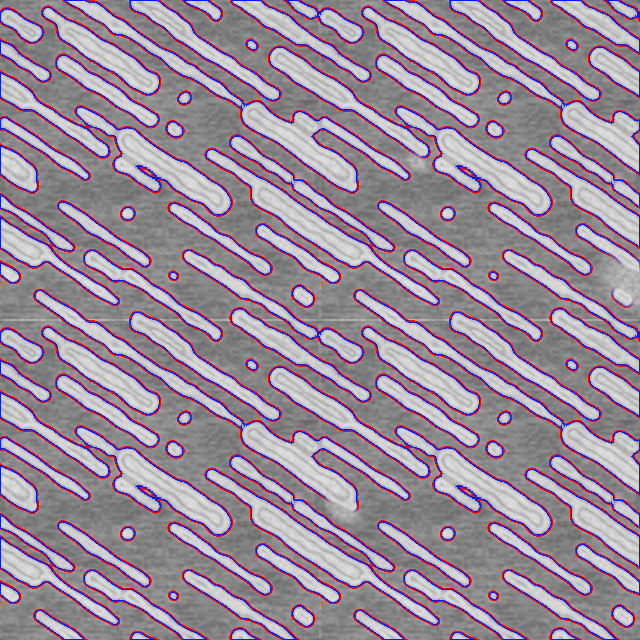
Give the GLSL for this pattern, as a Shadertoy shader.

```glsl
const float REPEATS = 2.0;
const float LANES = 3.0;         // bar lanes per lattice unit
const float LINE = 0.0138;       // outline width in lattice units
const vec3 BLUE = vec3(0.0, 0.1, 1.0);
const vec3 RED = vec3(1.0, 0.0, 0.0);

float hash(vec2 p) {
    vec3 q = fract(vec3(p.xyx) * 0.1031);
    q += dot(q, q.yzx + 33.33);
    return fract((q.x + q.y) * q.z);
}

// Value noise that wraps after the given number of cells
float noise(vec2 p, vec2 period) {
    vec2 i = floor(p), f = fract(p);
    f = f * f * (3.0 - 2.0 * f);
    vec2 a = mod(i, period), b = mod(i + 1.0, period);
    return mix(mix(hash(a), hash(vec2(b.x, a.y)), f.x),
               mix(hash(vec2(a.x, b.y)), hash(b), f.x), f.y);
}

float tileNoise(vec2 tile, vec2 cells) {
    return noise(tile * cells, cells) - 0.5;
}

float smoothUnion(float a, float b, float k) {
    float h = max(k - abs(a - b), 0.0) / k;
    return min(a, b) - h * h * k * 0.25;
}

float capsule(vec2 p, float halfLength, float radius) {
    p.x -= clamp(p.x, -halfLength, halfLength);
    return length(p) - radius;
}

// The 13 lattice cells of one tile form a rotated square grid
float cellId(vec2 cell) {
    float along = mod(cell.x + 5.0 * floor(cell.y / LANES), 13.0);
    return along + 13.0 * mod(cell.y, LANES);
}

// Dots, thin bars and wide bars, fused where they touch
float barField(vec2 q) {
    vec2 scale = vec2(1.0, LANES);
    vec2 home = floor(q * scale);
    float d = 1.0;
    for (int j = -1; j <= 1; j++)
    for (int i = -1; i <= 1; i++) {
        vec2 cell = home + vec2(i, j);
        float id = cellId(cell);
        vec2 jitter = vec2(hash(vec2(id, 3.0)), hash(vec2(id, 17.0))) - 0.5;
        // Irrational steps spread sizes evenly among neighbors
        float size = smoothstep(0.02, 0.8, fract(id * 0.41421 + 0.2));
        float fat = fract(id * 0.73205 + 0.1);
        float radius = mix(0.06, 0.088, fat)
                     + 0.06 * size * smoothstep(0.7, 0.8, fat);
        vec2 center = (cell + 0.5) / scale + jitter * vec2(0.5, 0.14);
        float bar = capsule(q - center, 0.62 * size, radius);
        d = smoothUnion(d, bar, 0.07);
    }
    return d;
}

// Coverage with a narrow ramp keeps the thin outlines saturated
float coverage(float d, float pixel) {
    return clamp(0.5 - d / (0.2 * pixel), 0.0, 1.0);
}

// Pale smudge stretched along the bars
float smudge(vec2 p, vec2 center, float radius) {
    vec2 o = p - center;
    vec2 r = vec2(3.0 * o.x - 2.0 * o.y, 2.0 * o.x + 3.0 * o.y) / sqrt(13.0);
    return 1.0 - smoothstep(0.3, 1.0, length(r * vec2(0.7, 1.3)) / radius);
}

void mainImage(out vec4 fragColor, in vec2 fragCoord) {
    vec2 uv = fragCoord / iResolution.xy;
    vec2 p = uv * REPEATS;
    vec2 tile = fract(p);
    vec2 q = vec2(3.0 * p.x - 2.0 * p.y, 2.0 * p.x + 3.0 * p.y);
    float unit = REPEATS * sqrt(13.0);
    float pixel = unit / iResolution.y;

    // Bars with uneven edges, rescaled to an even distance
    float d = barField(q) + 0.05 * tileNoise(tile, vec2(22.0));
    float slope = length(vec2(dFdx(d), dFdy(d))) / pixel;
    float edge = d / clamp(slope, 0.3, 1.5);

    // Outlines also close the bars at the canvas border
    vec2 border = min(uv, 1.0 - uv);
    edge = max(edge, -min(border.x, border.y) * unit);

    // Grey ground with horizontal scan streaks and a soft halo
    float streak = tileNoise(tile, vec2(30.0, 120.0));
    float grain = tileNoise(tile, vec2(90.0, 110.0));
    float cloud = tileNoise(tile, vec2(8.0, 12.0));
    float ground = 0.505 + 0.1 * streak + 0.09 * grain + 0.08 * cloud;
    ground += 0.1 * exp(-max(d, 0.0) / 0.025);

    // Pale bars, darker at the rim, with a grey furrow in wide ones
    float depth = max(-d, 0.0);
    float furrow = (depth - 0.092) / 0.018;
    float pale = mix(0.7, 0.83, smoothstep(0.015, 0.045, depth));
    pale -= 0.13 * exp(-furrow * furrow);
    pale += 0.07 * grain + 0.05 * cloud;

    // Faint seams between repeats
    vec2 seam = 1.0 - smoothstep(0.0006, 0.0018, abs(uv - 0.5));
    ground += 0.15 * seam.y + 0.04 * seam.x;

    // Worn spots that differ between repeats
    float wear = max(smudge(uv, vec2(0.652, 0.746), 0.02),
                     smudge(uv, vec2(0.535, 0.203), 0.03));
    wear = max(wear, smudge(uv, vec2(0.99, 0.555), 0.06));
    ground = mix(ground, 0.74 + 0.15 * grain, 0.75 * wear);

    // Double outline: blue inside, red outside
    float inside = coverage(edge, pixel);
    float core = coverage(edge + LINE, pixel);
    float outer = coverage(edge - LINE, pixel);
    float keep = 1.0 - wear;
    vec3 color = vec3(mix(ground, pale, inside));
    color = mix(color, RED, (outer - inside) * keep);
    color = mix(color, BLUE, (inside - core) * keep);
    fragColor = vec4(color, 1.0);
}
```
